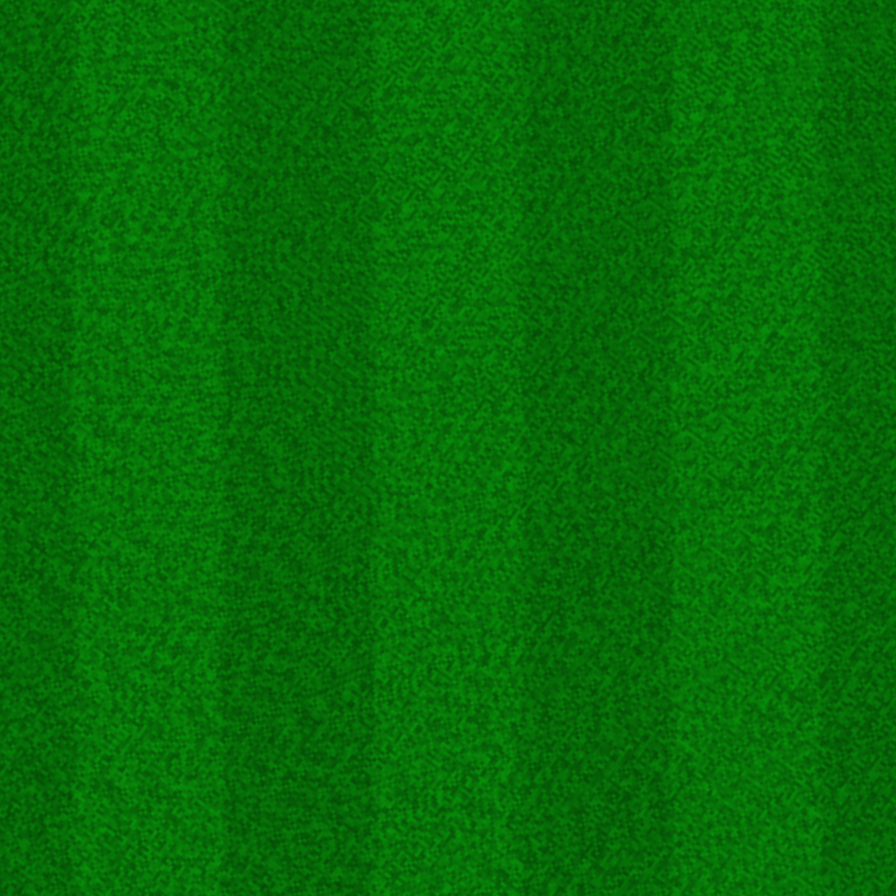
A WebGL 2 fragment shader for this texture:

```glsl
#version 300 es
precision highp float;
// Mown lawn: soft vertical light and dark green bands under fine grass grain.

#define STRIPE_PAIRS 3.0     // light and dark pairs across the canvas
#define EDGE_SOFTNESS 0.018  // blur of a band edge, in pairs
#define FINE_CELLS 270.0     // grass grain cells across the canvas
#define CLUMP_CELLS 170.0    // small clump cells across the canvas
#define FINE_AMOUNT 0.46
#define CLUMP_AMOUNT 0.14
#define FINE_ANGLE 0.62      // lattice turns, in radians, hide the grid
#define CLUMP_ANGLE 1.13
#define DARK_GREEN vec3(0.022, 0.401, 0.026)
#define LIGHT_GREEN vec3(0.026, 0.446, 0.030)

uniform vec2 u_resolution;
out vec4 fragColor;

float hash(vec2 p) {
  return fract(sin(dot(p, vec2(127.1, 311.7))) * 43758.5453);
}

// Smooth value noise, centred on zero.
float noise(vec2 p) {
  vec2 cell = floor(p);
  vec2 f = fract(p);
  vec2 w = f * f * (3.0 - 2.0 * f);
  float bottom = mix(hash(cell), hash(cell + vec2(1.0, 0.0)), w.x);
  float top = mix(hash(cell + vec2(0.0, 1.0)), hash(cell + vec2(1.0, 1.0)), w.x);
  return mix(bottom, top, w.y) - 0.5;
}

vec2 rotate(vec2 p, float angle) {
  float c = cos(angle), s = sin(angle);
  return vec2(c * p.x - s * p.y, s * p.x + c * p.y);
}

// One in a light band, zero in a dark one; the canvas starts mid dark band.
float lightBand(float x) {
  float fromCentre = abs(fract(x * STRIPE_PAIRS) - 0.5);
  return 1.0 - smoothstep(0.25 - EDGE_SOFTNESS, 0.25 + EDGE_SOFTNESS, fromCentre);
}

void main() {
  vec2 uv = gl_FragCoord.xy / u_resolution;

  // Mowing bands
  vec3 color = mix(DARK_GREEN, LIGHT_GREEN, lightBand(uv.x));

  // Grass blades and small clumps
  float grain = FINE_AMOUNT * noise(rotate(uv, FINE_ANGLE) * FINE_CELLS)
              + CLUMP_AMOUNT * noise(rotate(uv, CLUMP_ANGLE) * CLUMP_CELLS + 37.0);

  fragColor = vec4(color * (1.0 + grain), 1.0);
}
```
